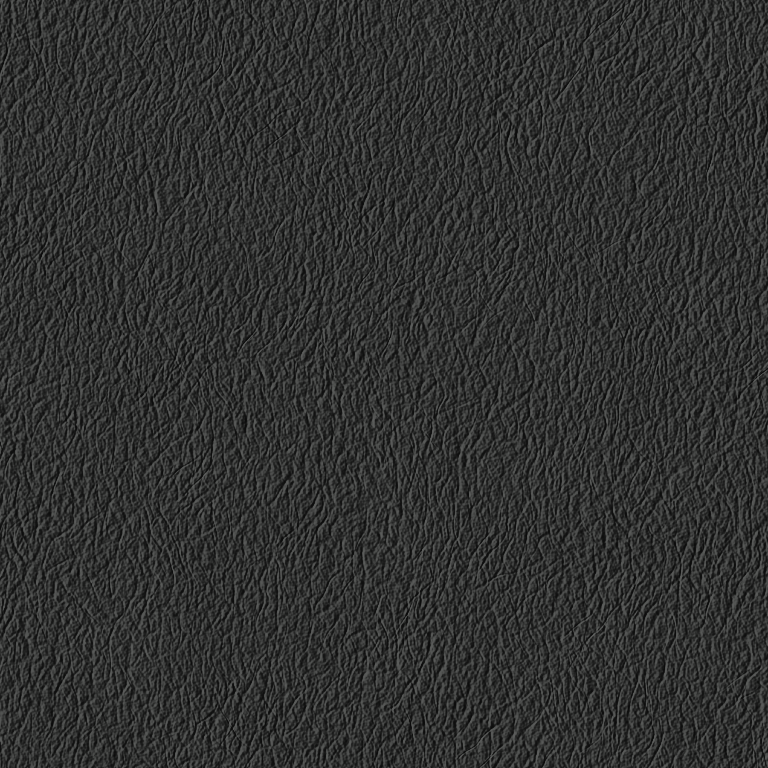
This texture is drawn by a three.js fragment shader. Its source:

```glsl
// Dark grained leather lit from the upper left. A height field of stretched
// pebbles, short broken creases and fine grain is built from gradient noise
// and Voronoi cells; its slope along the light sets the grey tone.

varying vec2 vUv;

const vec3 LEATHER_TINT = vec3(0.995, 1.012, 0.995);
const vec2 AWAY_FROM_LIGHT = vec2(0.95, -0.31);
const float BASE_TONE = 0.183;
const float SHADOW_RANGE = 0.152;
const float HIGHLIGHT_RANGE = 0.198;
const float SLOPE_STEP = 0.0007;

vec2 hash2(vec2 p) {
  vec3 q = fract(p.xyx * vec3(0.1031, 0.1030, 0.0973));
  q += dot(q, q.yzx + 33.33);
  return fract((q.xx + q.yz) * q.zy);
}

vec2 rotate(vec2 p, float angle) {
  float c = cos(angle);
  float s = sin(angle);
  return vec2(c * p.x + s * p.y, c * p.y - s * p.x);
}

// Gradient noise, about -0.7 to 0.7
float cornerSlope(vec2 cell, vec2 offset) {
  float angle = 6.2832 * hash2(cell).x;
  return dot(vec2(cos(angle), sin(angle)), offset);
}

float gradientNoise(vec2 p) {
  vec2 i = floor(p);
  vec2 f = p - i;
  vec2 u = f * f * f * (f * (f * 6.0 - 15.0) + 10.0);
  vec2 e = vec2(1.0, 0.0);
  float low = mix(cornerSlope(i, f), cornerSlope(i + e, f - e), u.x);
  float high = mix(cornerSlope(i + e.yx, f - e.yx), cornerSlope(i + e.xx, f - e.xx), u.x);
  return mix(low, high, u.y);
}

vec2 wander(vec2 p, float frequency, float amount) {
  vec2 q = p * frequency;
  return amount * vec2(gradientNoise(q + 17.3), gradientNoise(q + 61.7));
}

// Rounded cells: 0 in the seams, 1 on the plateaus
float pebbles(vec2 p, float seamWidth) {
  vec2 cell = floor(p);
  float nearest = 9.0;
  float second = 9.0;
  for (int y = -1; y <= 1; y++) {
    for (int x = -1; x <= 1; x++) {
      vec2 id = cell + vec2(float(x), float(y));
      float d = length(id + 0.1 + 0.8 * hash2(id) - p);
      second = min(second, max(nearest, d));
      nearest = min(nearest, d);
    }
  }
  return smoothstep(0.0, seamWidth, second - nearest);
}

// Valleys along the zero lines of stretched noise, 1 at the bottom
float crease(vec2 p, float tilt, vec2 frequency, float width) {
  float n = gradientNoise(rotate(p, tilt) * frequency + 40.0);
  return 1.0 - smoothstep(0.0, width, abs(n));
}

// Soft patches where a feature is strong
float patches(vec2 p, float frequency, float seed) {
  return smoothstep(-0.3, 0.35, gradientNoise(p * frequency + seed));
}

float leatherHeight(vec2 p) {
  vec2 w = p + wander(p, 6.0, 0.018) + wander(p, 30.0, 0.006);

  float h = 0.0014 * pebbles(w * vec2(72.0, 40.0), 0.32);

  // Near-vertical wrinkles, leaning both ways and broken along their length
  float wrinkled = patches(p, 5.0, 5.0);
  float broken = patches(p, 17.0, 33.0);
  h -= mix(0.0008, 0.0023, wrinkled * broken) * crease(w, 0.16, vec2(47.0, 16.0), 0.13);
  h -= mix(0.0020, 0.0008, broken) * crease(w, -0.34, vec2(45.0, 15.0), 0.13);

  // Fine diagonal creases
  h -= 0.0015 * patches(p, 7.0, 23.0) * crease(w, -0.75, vec2(36.0, 10.0), 0.10);
  h -= 0.0013 * patches(p, 7.0, 71.0) * crease(w, 0.70, vec2(36.0, 10.0), 0.10);

  // Surface grain
  h += 0.0026 * gradientNoise(w * vec2(150.0, 120.0));
  h += 0.0019 * gradientNoise(p * 265.0 + 9.0);
  return h;
}

void main() {
  vec2 reach = AWAY_FROM_LIGHT * SLOPE_STEP;
  float rise = leatherHeight(vUv + reach) - leatherHeight(vUv - reach);
  float slope = rise / (2.0 * SLOPE_STEP);

  // Soft limit keeps the surface matte; lit lips reach further than shadows
  float shade = slope / sqrt(1.0 + slope * slope);
  float tone = BASE_TONE + shade * (shade > 0.0 ? HIGHLIGHT_RANGE : SHADOW_RANGE);
  tone += 0.012 * gradientNoise(vUv * 9.0 + 3.0);
  gl_FragColor = vec4(tone * LEATHER_TINT, 1.0);
}
```
